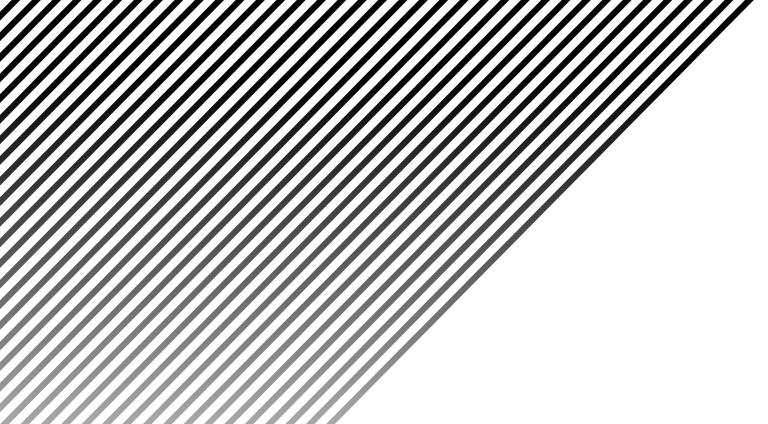
A WebGL 2 fragment shader for this background:

```glsl
#version 300 es
precision highp float;

uniform vec2 u_resolution;
out vec4 fragColor;

// Lengths are in canvas heights
const float FIELD_END = 1.7778;    // right end of the stripes along the top edge
const float STRIPE_COUNT = 37.0;   // stripes from the top left corner to FIELD_END
const float STRIPE_FILL = 0.43;    // inked share of each period
const float SLANT = 0.988;         // sideways shift per unit of depth
const float FADE_START = 0.17;     // depth where the ink begins to lighten
const float FADE_END = 1.0;
const vec3 INK_TOP = vec3(0.0);
const vec3 INK_BOTTOM = vec3(0.66);
const vec3 PAPER = vec3(1.0);

// Coverage of the repeated stripes, each ending at a multiple of the period
float stripeCoverage(float across, float period, float blur) {
    float center = period * (1.0 - 0.5 * STRIPE_FILL);
    float offset = mod(across - center + 0.5 * period, period) - 0.5 * period;
    float dist = abs(offset) - 0.5 * STRIPE_FILL * period;
    return clamp(0.5 - dist / blur, 0.0, 1.0);
}

void main() {
    vec2 p = gl_FragCoord.xy / u_resolution.y;
    float depth = 1.0 - p.y;

    // Coordinate across the diagonals and the width of one pixel along it
    float across = p.x + SLANT * depth;
    float blur = length(vec2(1.0, SLANT)) / u_resolution.y;

    // Stripes, cut off beyond the last one
    float period = FIELD_END / STRIPE_COUNT;
    float stripes = stripeCoverage(across, period, blur);
    stripes *= 1.0 - step(FIELD_END + 0.25 * period, across);

    // Vertical fade of the ink
    float fade = clamp((depth - FADE_START) / (FADE_END - FADE_START), 0.0, 1.0);
    vec3 ink = mix(INK_TOP, INK_BOTTOM, fade);

    fragColor = vec4(mix(PAPER, ink, stripes), 1.0);
}
```
